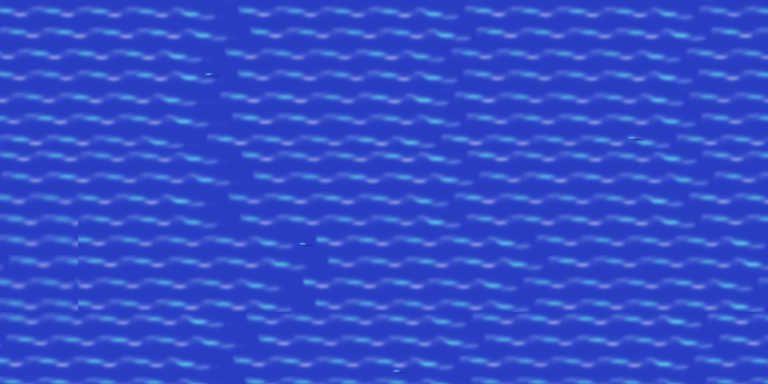
Reproduce this pattern procedurally as a WebGL 1 fragment shader.

```glsl
precision highp float;

uniform vec2 u_resolution;

// Lengths are in canvas units: the canvas is 384 units high.
const float CANVAS_HEIGHT = 384.0;
const float WAVE_PITCH = 47.0;
const float WAVES_PER_CHAIN = 5.0;
const float ROW_PITCH = 21.2;
const float ROW_TOP = 6.0;
const float LEAD_IN = 20.5;
const float TROUGH_X = 17.0;
const float TAU = 6.2831853;

const vec3 GROUND = vec3(0.155, 0.24, 0.765);
const vec3 HAZE = vec3(0.25, 0.35, 0.815);
const vec3 PALE_BLUE = vec3(0.34, 0.46, 0.86);
const vec3 CYAN = vec3(0.33, 0.69, 0.90);
const vec3 LAVENDER = vec3(0.66, 0.68, 0.93);

float hash(vec2 p) {
  return fract(sin(dot(p, vec2(127.1, 311.7))) * 43758.5453);
}

// Soft dash; slope tilts it and bend lifts both of its ends.
float dash(vec2 p, vec2 center, vec2 size, float slope, float bend) {
  vec2 d = p - center;
  d.y += bend * abs(d.x) - slope * d.x;
  d /= size;
  return exp(-d.x * d.x * (0.5 + 0.5 * d.x * d.x) - d.y * d.y);
}

// A band holds its first row's height, its chain start and the gap before it.
vec3 enterBand(vec3 band, vec3 next, float y) {
  return mix(band, next, step(next.x - ROW_TOP, y));
}

vec3 bandAt(float y) {
  vec3 band = vec3(10.5, 246.0, 8.0);
  band = enterBand(band, vec3(96.5, 236.0, 17.0), y);
  band = enterBand(band, vec3(155.0, 249.0, 8.0), y);
  band = enterBand(band, vec3(239.5, 318.0, 2.0), y);
  return enterBand(band, vec3(318.0, 254.0, 8.0), y);
}

// Faint undulating strand that joins the waves of a chain.
float strand(vec2 q, float thickness) {
  float curve = 0.8 + 2.4 * cos(TAU * (q.x - TROUGH_X) / WAVE_PITCH);
  float d = (q.y - curve) / thickness;
  return exp(-d * d);
}

// One wave: rising lead, cyan crest, lavender trough or trailing tail.
vec3 wave(vec2 q, float isLast, float reveal, float strength, float blur) {
  vec2 soft = vec2(1.0, blur);
  vec2 crestCenter = vec2(mix(2.5, -0.5, isLast), 0.2);
  float lead = dash(q, vec2(-12.0, -2.2), vec2(6.5, 2.4) * soft, 0.0, 0.0);
  float crest = dash(q, crestCenter, vec2(8.5, 2.7) * soft, 0.02, 0.0);
  float trough = dash(q, vec2(TROUGH_X + 0.5, 4.2), vec2(6.0, 2.2) * soft, 0.0, 0.0);
  float arms = dash(q, vec2(TROUGH_X + 0.5, 4.4), vec2(8.0, 2.4) * soft, 0.0, 0.3);
  float tail = dash(q, vec2(TROUGH_X, 3.2), vec2(7.5, 2.2) * soft, -0.08, 0.0);
  float fade = strength / blur;

  vec3 color = mix(GROUND, HAZE, 0.62 * strand(q, 4.1) * reveal);
  color = mix(color, PALE_BLUE, 0.62 * lead * reveal * fade);
  color = mix(color, PALE_BLUE, 0.42 * arms * (1.0 - isLast) * fade);
  color = mix(color, PALE_BLUE, 0.75 * tail * isLast * fade);
  color = mix(color, LAVENDER, 0.55 * trough * (1.0 - isLast) * fade);
  return mix(color, CYAN, min(mix(0.78, 0.98, isLast) * crest * reveal * fade, 1.0));
}

// Rows of five-wave chains, staggered from row to row.
vec3 weave(vec2 p, vec3 band, float blur) {
  float fromTop = p.y - band.x + ROW_TOP;
  float row = floor(fromTop / ROW_PITCH);
  float stagger = 12.0 * mod(row, 2.0) - 13.0 * floor(row / 2.0);

  // Chains left of the start are pushed back to leave the gap.
  float along = p.x - band.y - stagger + LEAD_IN;
  along = along < 0.0 ? min(along + band.z, -0.01) : along;
  float waveId = floor(along / WAVE_PITCH);
  float chain = floor(waveId / WAVES_PER_CHAIN);
  float link = waveId - chain * WAVES_PER_CHAIN;
  float isFirst = 1.0 - step(0.5, link);
  float isLast = step(WAVES_PER_CHAIN - 1.5, link);

  vec2 q = vec2(along - waveId * WAVE_PITCH - LEAD_IN,
                fromTop - row * ROW_PITCH - ROW_TOP);
  float drift = link + q.x / WAVE_PITCH;
  q.y -= 0.25 * drift + 2.6 * isLast * smoothstep(-16.0, -2.0, q.x);

  // Chains fade at both ends; the one after the gap loses part of its lead.
  float opens = isFirst * (1.0 - step(0.5, abs(chain)));
  float reveal = mix(1.0, smoothstep(-20.0, -13.0, q.x), isFirst);
  reveal *= mix(1.0, smoothstep(-2.0, 3.0, q.x + band.z), opens);
  reveal *= mix(1.0, 1.0 - smoothstep(19.0, 26.0, q.x), isLast);
  float strength = mix(0.85, 1.1, hash(vec2(waveId, band.x + row)));
  return wave(q, isLast, reveal, strength, blur);
}

// Sparse short scratches: a bright fleck above a dark one.
vec3 addFlecks(vec3 color, vec2 p) {
  vec2 cell = vec2(WAVE_PITCH, ROW_PITCH);
  vec2 id = floor(p / cell);
  vec2 q = p - (id + 0.5) * cell;
  float present = step(0.985, hash(id + 3.7));
  float dark = dash(q, vec2(2.0, 1.8), vec2(6.0, 1.0), 0.0, 0.0);
  float bright = dash(q, vec2(-3.0, 0.0), vec2(3.0, 1.0), 0.0, 0.0);
  color = mix(color, GROUND * 0.85, present * dark);
  return mix(color, CYAN, present * bright);
}

void main() {
  float unit = CANVAS_HEIGHT / u_resolution.y;
  vec2 p = vec2(gl_FragCoord.x, u_resolution.y - gl_FragCoord.y) * unit;
  vec3 band = bandAt(p.y);

  // A blurred patch at the left keeps the unshifted chain start.
  float inPatch = 1.0 - smoothstep(77.0, 79.0, p.x);
  inPatch *= smoothstep(188.0, 194.0, p.y) * (1.0 - smoothstep(324.0, 328.0, p.y));
  vec3 color = weave(p, band, 1.0);
  color = mix(color, weave(p, vec3(band.x, 249.0, 0.0), 1.2), inPatch);
  gl_FragColor = vec4(addFlecks(color, p), 1.0);
}
```
